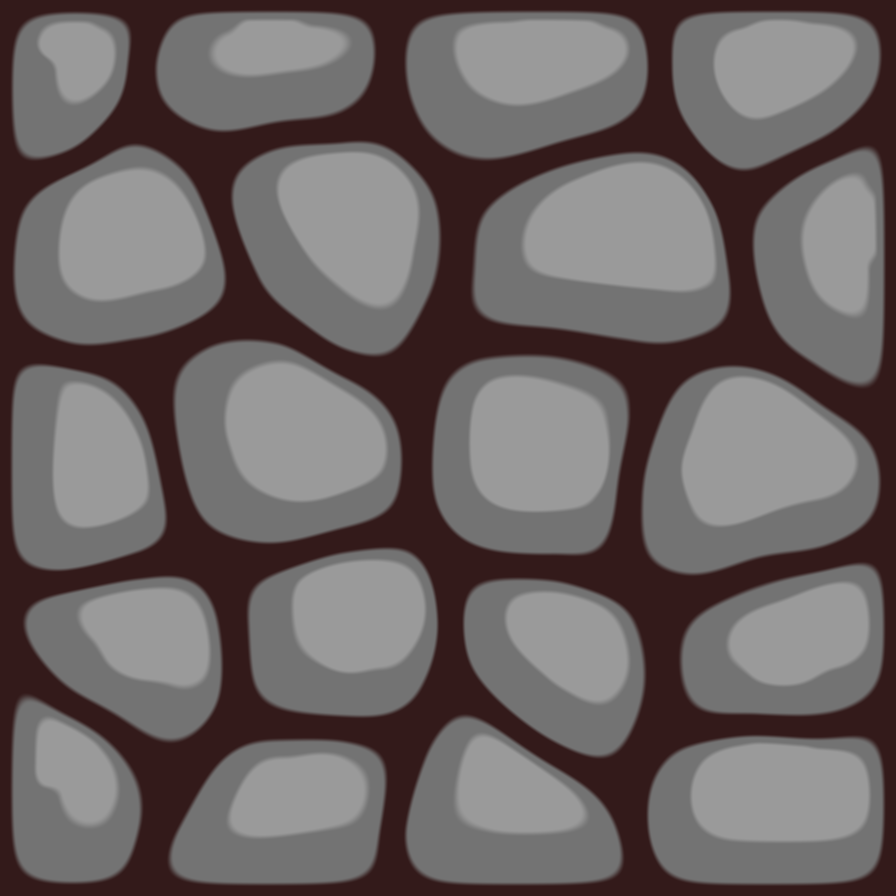
A Shadertoy shader for this texture:

```glsl
// Cobbled wall: rounded grey stones with pale highlights on dark brown mortar.
// Stones are smooth Voronoi cells of jittered sites, bent by low noise;
// highlights are deeper contours of the same cells, shifted to the upper right.

const vec3 MORTAR = vec3(0.20, 0.10, 0.10);
const vec3 STONE = vec3(0.45);
const vec3 HIGHLIGHT = vec3(0.605);

const vec2 GRID = vec2(4.0, 5.0);      // stones across and up
const float ROUNDNESS = 0.021;         // corner softness of the cells
const float GAP = 0.013;               // half width of the mortar
const float EDGE = 0.003;              // half width of the soft edges
const vec2 LIGHT_SHIFT = vec2(0.017, 0.020);

vec2 hash2(vec2 p) {
    vec2 q = vec2(dot(p, vec2(127.1, 311.7)), dot(p, vec2(269.5, 183.3)));
    return fract(sin(q) * 43758.5453);
}

// Smooth two-channel value noise in -1..1
vec2 noise2(vec2 p) {
    vec2 i = floor(p);
    vec2 f = fract(p);
    f = f * f * (3.0 - 2.0 * f);
    vec2 low = mix(hash2(i), hash2(i + vec2(1, 0)), f.x);
    vec2 high = mix(hash2(i + vec2(0, 1)), hash2(i + vec2(1, 1)), f.x);
    return 2.0 * mix(low, high, f.y) - 1.0;
}

float smoothMin(float a, float b, float k) {
    float h = max(k - abs(a - b), 0.0) / k;
    return min(a, b) - 0.25 * h * h * k;
}

float smoothMax(float a, float b, float k) {
    return -smoothMin(-a, -b, k);
}

// Jittered site of one stone, with every other row staggered
vec2 stoneSite(vec2 id) {
    float stagger = 0.3 * mod(id.y, 2.0) - 0.15;
    vec2 jitter = 0.54 * (hash2(id + 3.0) - 0.5);
    return (id + 0.5 + jitter + vec2(stagger, 0.0)) / GRID;
}

float wallWeight(float d) {
    return exp(-max(d, -0.05) / ROUNDNESS);
}

// x: rounded distance to the cell border, y: distance to the cell's site
vec2 stoneField(vec2 p) {
    vec2 q = p + 0.021 * noise2(p * 4.5 + 7.0) + 0.006 * noise2(p * 13.0);

    // Nearest site
    vec2 nearest = vec2(9.0);
    for (float y = 0.0; y < GRID.y; y++)
    for (float x = 0.0; x < GRID.x; x++) {
        vec2 r = stoneSite(vec2(x, y)) - q;
        if (dot(r, r) < dot(nearest, nearest)) nearest = r;
    }

    // Canvas sides and the other sites all press on the stone
    float sum = wallWeight(p.x) + wallWeight(1.0 - p.x)
              + wallWeight(p.y) + wallWeight(1.0 - p.y);
    for (float y = 0.0; y < GRID.y; y++)
    for (float x = 0.0; x < GRID.x; x++) {
        vec2 r = stoneSite(vec2(x, y)) - q;
        vec2 apart = r - nearest;
        if (dot(apart, apart) > 1e-6)
            sum += wallWeight(dot(0.5 * (r + nearest), normalize(apart)));
    }
    return vec2(-ROUNDNESS * log(sum), length(nearest));
}

// Positive inside the highlight: a deep contour joined to a round spot
float highlightField(vec2 p, float stoneDepth) {
    vec2 field = stoneField(p - LIGHT_SHIFT);
    float lumps = 0.007 * noise2(p * 11.0 + 31.0).x;
    float core = field.x - 0.043 + lumps;
    float spot = smoothMin(0.041 - field.y + lumps, field.x - 0.022, 0.012);
    float shape = smoothMax(core, spot, 0.012);
    return smoothMin(shape, stoneDepth - 0.009, 0.012);
}

float coverage(float d) {
    return smoothstep(-EDGE, EDGE, d);
}

void mainImage(out vec4 fragColor, in vec2 fragCoord) {
    vec2 p = fragCoord / iResolution.xy;
    float stoneDepth = stoneField(p).x - GAP;
    float light = highlightField(p, stoneDepth);

    vec3 color = mix(MORTAR, STONE, coverage(stoneDepth));
    color = mix(color, HIGHLIGHT, coverage(light));
    fragColor = vec4(color, 1.0);
}
```
